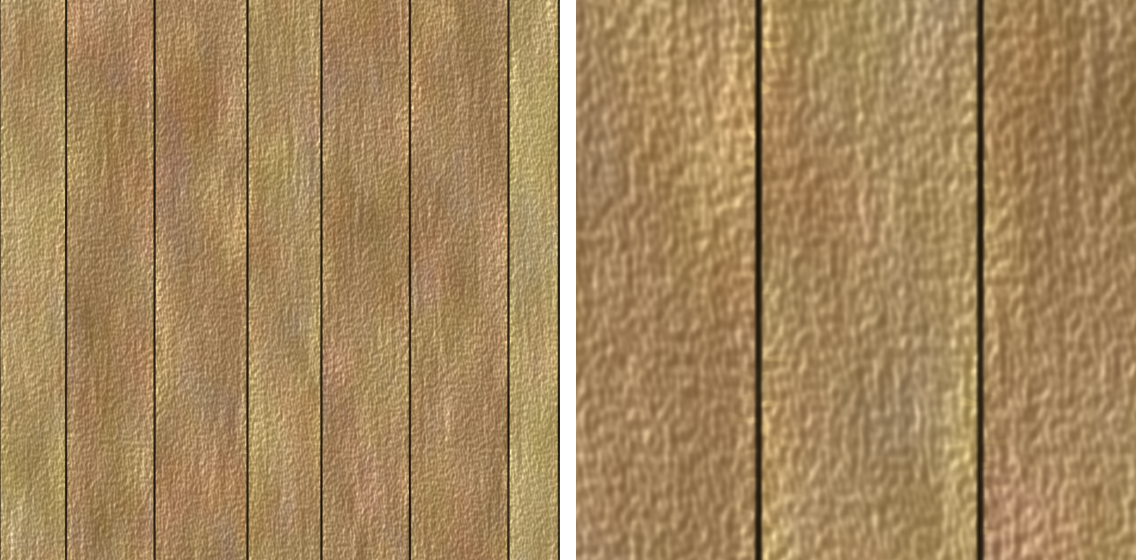
Left, the full canvas; right, a detail of the centre.
Reproduce this texture procedurally as a three.js fragment shader.

```glsl
// Seven weathered upright boards of uneven width, split by thin dark seams.
// Gradient noise gives the stains, the fibres and an embossed rough surface;
// distance to the nearest seam drives the pale, chipped board edges.

varying vec2 vUv;

const vec3 WOOD = vec3(0.620, 0.510, 0.355);
const vec3 SEAM = vec3(0.10, 0.07, 0.025);
const vec3 RUSSET = vec3(0.020, -0.018, -0.010);
const vec3 OLIVE = vec3(0.006, 0.018, -0.022);
const vec3 SILVER = vec3(-0.008, 0.002, 0.045);
const vec3 STRAW = vec3(0.17, 0.17, 0.115);
const float SEAM_HALF_WIDTH = 0.0020;

vec2 gradientAt(vec2 cell) {
  vec3 q = fract(vec3(cell.xyx) * vec3(0.1031, 0.1030, 0.0973));
  q += dot(q, q.yzx + 33.33);
  float angle = 6.28318 * fract((q.x + q.y) * q.z);
  return vec2(cos(angle), sin(angle));
}

// Gradient noise, roughly -0.7 to 0.7
float gradientNoise(vec2 p) {
  vec2 i = floor(p);
  vec2 f = p - i;
  vec2 u = f * f * f * (f * (f * 6.0 - 15.0) + 10.0);
  vec2 e = vec2(1.0, 0.0);
  float a = dot(gradientAt(i), f);
  float b = dot(gradientAt(i + e.xy), f - e.xy);
  float c = dot(gradientAt(i + e.yx), f - e.yx);
  float d = dot(gradientAt(i + e.xx), f - e.xx);
  return mix(mix(a, b, u.x), mix(c, d, u.x), u.y);
}

float fbm(vec2 p) {
  float sum = 0.0;
  float amp = 1.0;
  for (int i = 0; i < 3; i++) {
    sum += amp * gradientNoise(p);
    p = p * 2.03 + 17.7;
    amp *= 0.5;
  }
  return sum;
}

// Left edge, right edge and index of the board at x
vec3 boardAt(float x) {
  float seam[8];
  seam[0] = -0.001; seam[1] = 0.118; seam[2] = 0.276; seam[3] = 0.442;
  seam[4] = 0.574;  seam[5] = 0.732; seam[6] = 0.908; seam[7] = 0.998;
  vec3 board = vec3(seam[0], seam[1], 0.0);
  for (int i = 0; i < 7; i++) {
    if (x >= seam[i]) board = vec3(seam[i], seam[i + 1], float(i));
  }
  return board;
}

// Height of the pitted surface
float roughness(vec2 p) {
  return 0.8 * gradientNoise(p * vec2(120.0, 90.0))
       + 0.8 * gradientNoise(p * vec2(235.0, 150.0) + 41.0);
}

// Slope of the surface towards a light at the upper left
float emboss(vec2 p, vec2 reach) {
  return roughness(p + reach) - roughness(p - reach);
}

// Fine streaks along the board, stronger in some patches
float fibres(vec2 p) {
  float patches = smoothstep(-0.3, 0.4, gradientNoise(p * vec2(14.0, 5.0)));
  float streaks = gradientNoise(p * vec2(125.0, 8.0))
                + 0.8 * gradientNoise(p * vec2(210.0, 16.0) + 9.0);
  return streaks * mix(0.4, 1.0, patches);
}

vec3 stains(vec2 p, float paleness) {
  float red = fbm(p * vec2(8.0, 5.0) + 3.0);
  float green = fbm(p * vec2(9.0, 4.0) + 29.0);
  float grey = fbm(p * vec2(10.0, 6.0) + 57.0);
  return RUSSET * (smoothstep(-0.2, 0.6, red) + 0.3 - 0.7 * paleness)
       + OLIVE * (smoothstep(-0.2, 0.6, green) + 0.9 * paleness)
       + SILVER * smoothstep(0.0, 0.7, grey);
}

void main() {
  vec3 board = boardAt(vUv.x);
  float seamDist = min(abs(vUv.x - board.x), abs(board.y - vUv.x));
  float paleness = 1.0 - smoothstep(0.09, 0.165, board.y - board.x);
  vec2 p = vUv + board.z * vec2(3.17, 5.39);

  // Wear band beside the seams, broken up along its length
  float wearPatch = smoothstep(-0.4, 0.45, gradientNoise(p * vec2(12.0, 7.0) + 71.0));
  float wear = exp(-seamDist / 0.009) * mix(0.25, 1.0, wearPatch);
  float chips = smoothstep(0.1, 0.45, gradientNoise(p * vec2(75.0, 150.0) + 13.0));

  // Board colour with stains, broad shading and grain
  vec3 color = WOOD + stains(p, paleness) + 0.06 * paleness;
  float tone = 0.095 * fbm(p * vec2(10.0, 3.5) + 83.0);
  tone += 0.12 * fibres(p);
  tone += emboss(p, vec2(0.0015, -0.0014)) * (0.15 + 0.12 * wear);
  tone += 1.6 * tone * tone;
  color += tone * vec3(1.0, 1.0, 0.95);
  color += STRAW * wear * (0.8 + 1.3 * chips);

  // Shadow beside the seam, then the seam itself, fainter in places
  color *= 1.0 - 0.3 * exp(-seamDist / 0.0018);
  float depth = 0.9 + 0.25 * gradientNoise(vec2(board.z * 7.3, vUv.y * 6.0));
  float gap = 1.0 - smoothstep(0.2, 1.7, seamDist / SEAM_HALF_WIDTH);
  color = mix(color, SEAM, clamp(gap * depth, 0.0, 1.0));

  gl_FragColor = vec4(clamp(color, 0.0, 1.0), 1.0);
}
```
